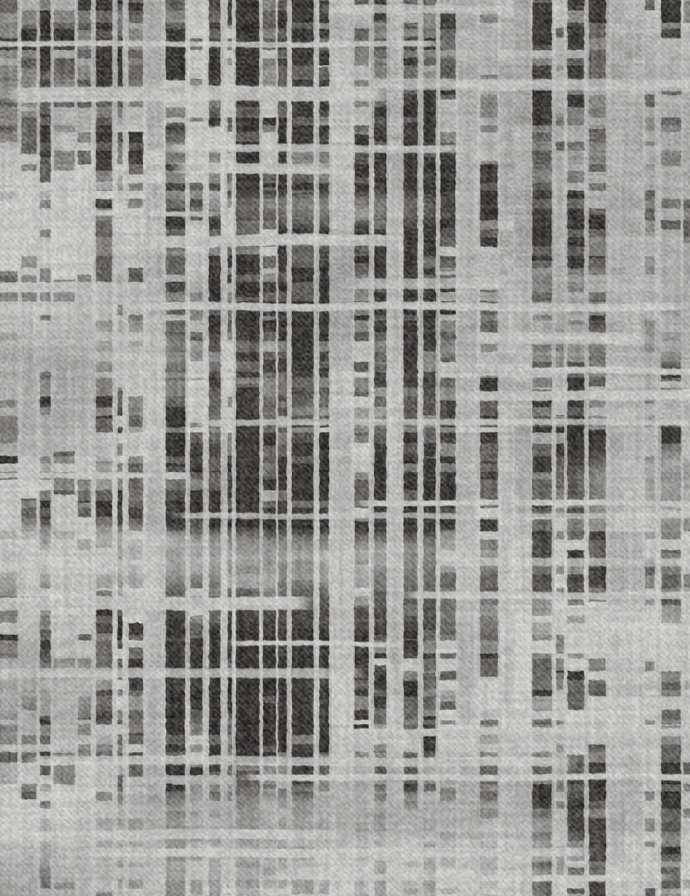
This texture is drawn by a WebGL 2 fragment shader. Its source:

```glsl
#version 300 es
precision highp float;
// Woven cloth with a broken plaid: grey and charcoal blocks stacked in uneven
// columns, parted by pale warp lines and crossed by soft pale weft bands.
// Jittered grids give the blocks, a loop the bands, fine noise the threads.
uniform vec2 u_resolution;
out vec4 fragColor;

const float COLUMN_PITCH = 0.0205;  // all lengths in canvas heights
const float ROW_PITCH = 0.0105;
const float RUN_LENGTH = 0.048;
const float EDGE_SOFT = 0.0011;
const float TWILL_FREQ = 150.0;
const float GRAIN_FREQ = 390.0;
const float GRAIN_AMOUNT = 0.17;
const float PLAIN_COLUMNS = 0.13;   // share of columns left pale
const int BAND_COUNT = 30;
const float PALE = 0.665;
const float BRIGHT = 0.765;
const float MID = 0.52;
const float GREY = 0.40;
const float DARK = 0.245;

float hash(vec2 p) {
  return fract(sin(dot(p, vec2(127.1, 311.7))) * 43758.5453);
}

float noise(vec2 p) {
  vec2 i = floor(p), f = fract(p);
  f = f * f * (3.0 - 2.0 * f);
  return mix(mix(hash(i), hash(i + vec2(1, 0)), f.x),
             mix(hash(i + vec2(0, 1)), hash(i + vec2(1, 1)), f.x), f.y);
}

// Position of grid line i, shifted at random.
float gridEdge(float i, float pitch, float seed) {
  return (i + 0.6 * (hash(vec2(i, seed)) - 0.5)) * pitch;
}

// Index of the jittered cell that holds x.
float gridCell(float x, float pitch, float seed) {
  float i = floor(x / pitch);
  if (x < gridEdge(i, pitch, seed)) return i - 1.0;
  if (x >= gridEdge(i + 1.0, pitch, seed)) return i + 1.0;
  return i;
}

// Broad share of dark yarn: heavier in the middle and the lower left.
float density(vec2 p) {
  vec2 middle = (p - vec2(0.38, 0.55)) / vec2(0.15, 0.60);
  vec2 corner = (p - vec2(0.12, 0.24)) / vec2(0.20, 0.17);
  float d = 0.40 + 0.20 * exp(-dot(middle, middle)) + 0.23 * exp(-dot(corner, corner));
  d += 0.34 * (noise(p * vec2(5.0, 6.5) + 3.7) - 0.5);
  return d + 0.24 * (noise(p * vec2(3.0, 17.0) + 9.1) - 0.5);
}

// Flat tone of the block in one column at height y.
float blockTone(float col, float y, float ground) {
  float row = gridCell(y, ROW_PITCH, 5.0);
  float run = floor(y / RUN_LENGTH + 3.0 * hash(vec2(col, 2.0)));
  float v = density(vec2(col * COLUMN_PITCH, row * ROW_PITCH));
  v += 0.30 * (hash(vec2(col, run + 40.0)) - 0.5);
  v += 0.25 * (hash(vec2(col, row + 170.0)) - 0.5);
  v += 0.20 * (hash(vec2(floor(col / 4.0) + 80.0, row)) - 0.5);
  v += 0.26 * (hash(vec2(col, 11.0)) - 0.5);
  float tone = mix(ground, MID, smoothstep(0.37, 0.41, v));
  tone = mix(tone, GREY, smoothstep(0.47, 0.50, v));
  return mix(tone, DARK, smoothstep(0.57, 0.61, v));
}

// Cover of the scattered pale weft bands.
float weftBands(vec2 p, float width) {
  float cover = 0.0;
  for (int i = 0; i < BAND_COUNT; i++) {
    float k = float(i);
    float y = (k + hash(vec2(k, 21.0))) / float(BAND_COUNT);
    float x = width * hash(vec2(k, 22.0));
    float reach = mix(0.08, 0.34, hash(vec2(k, 23.0)));
    float thick = mix(0.0025, 0.0085, pow(hash(vec2(k, 24.0)), 1.6));
    y += 0.003 * (noise(vec2(p.x * 9.0, k)) - 0.5);
    float across = 1.0 - smoothstep(thick - 0.0012, thick + 0.0016, abs(p.y - y));
    float along = 1.0 - smoothstep(reach - 0.03, reach, abs(p.x - x));
    cover = max(cover, across * along * mix(0.75, 1.0, hash(vec2(k, 25.0))));
  }
  return cover;
}

void main() {
  vec2 p = gl_FragCoord.xy / u_resolution.y;
  float width = u_resolution.x / u_resolution.y;
  vec2 q = p + 0.0014 * (vec2(noise(p * 210.0), noise(p * 210.0 + 57.0)) - 0.5);

  // Pale ground with cloudy light and fine threads both ways.
  float cloud = noise(p * vec2(4.0, 9.0) + 31.0);
  float ground = mix(PALE, BRIGHT, smoothstep(0.25, 0.7, cloud));
  float threads = noise(p * vec2(14.0, 260.0)) + noise(p * vec2(260.0, 14.0)) - 1.0;

  // Blocks, averaged over a short height to soften their ends.
  float col = gridCell(q.x, COLUMN_PITCH, 1.0);
  float tone = 0.0;
  for (int i = -1; i <= 1; i++)
    tone += blockTone(col, q.y + float(i) * 0.0006, ground) / 3.0;

  // Pale warp lines at column edges, and columns left plain.
  float left = q.x - gridEdge(col, COLUMN_PITCH, 1.0);
  float right = gridEdge(col + 1.0, COLUMN_PITCH, 1.0) - q.x;
  vec2 gap = 0.0012 + 0.0028 * vec2(hash(vec2(col, 7.0)), hash(vec2(col + 1.0, 7.0)));
  float inside = smoothstep(-EDGE_SOFT, EDGE_SOFT, min(left - gap.x, right - gap.y));
  float plain = step(hash(vec2(col, 13.0)), PLAIN_COLUMNS);
  float warp = max(1.0 - inside, plain * 0.94);
  warp *= mix(0.82, 1.0, noise(vec2(col * 3.0, p.y * 11.0)));
  tone = mix(tone, mix(ground, BRIGHT, 0.45), warp);

  // Soft pale veil, then the crisp bands.
  float veil = smoothstep(0.62, 0.85, noise(p * vec2(2.6, 13.0) + 17.0));
  tone = mix(tone, ground, 0.7 * veil);
  tone = mix(tone, BRIGHT, weftBands(q, width));

  // Twill and yarn grain, stronger on the grey blocks.
  float twill = sin(6.2832 * TWILL_FREQ * (p.x + p.y));
  float grain = noise(p * GRAIN_FREQ) - 0.5;
  float rough = mix(1.0, 0.6, smoothstep(0.3, 0.7, tone));
  tone += rough * (GRAIN_AMOUNT * grain + 0.028 * twill) + 0.06 * threads;

  vec3 tint = mix(vec3(1.0, 0.96, 0.94), vec3(1.0, 1.0, 0.995), smoothstep(0.15, 0.7, tone));
  fragColor = vec4(clamp(tone * tint, 0.0, 1.0), 1.0);
}
```
